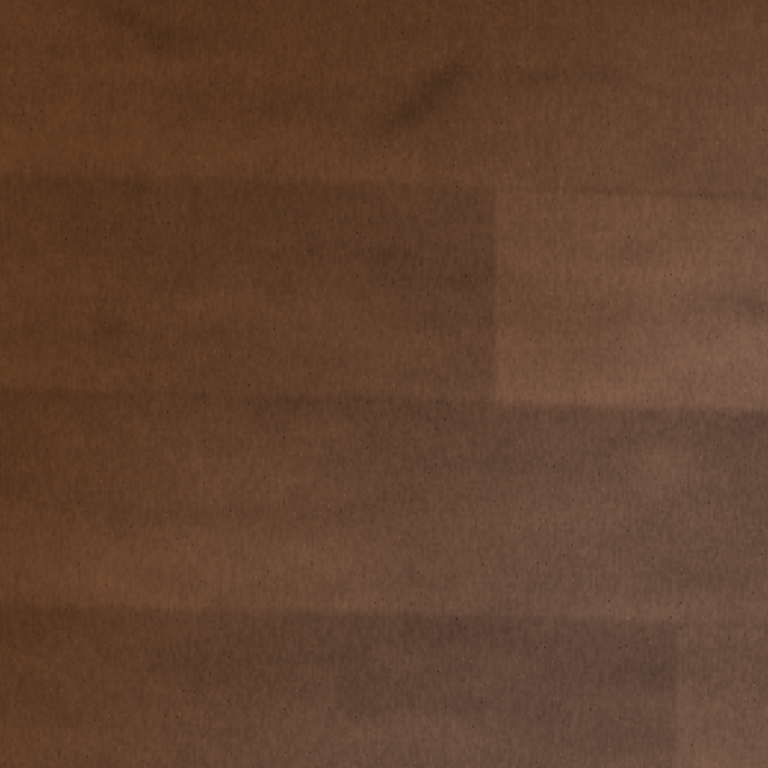
This texture is drawn by a WebGL 1 fragment shader. Its source:

```glsl
precision highp float;
// Dim brown wooden floor: wide, slightly tilted planks with soft joints.
// Plank tones, stretched noise grain, smudges and fine upright fibres are
// summed into one brightness, which scales a warm-to-greyish brown blend.
uniform vec2 u_resolution;

const vec3 WARM_BROWN = vec3(0.348, 0.214, 0.122);
const vec3 GREY_BROWN = vec3(0.405, 0.300, 0.242);
const float PLANK_HEIGHT = 0.28;

float hash(vec2 p) {
  vec3 q = fract(vec3(p.xyx) * 0.1031);
  q += dot(q, q.yzx + 33.33);
  return fract((q.x + q.y) * q.z);
}

float noise(vec2 p) {
  vec2 cell = floor(p);
  vec2 f = fract(p);
  f = f * f * (3.0 - 2.0 * f);
  float low = mix(hash(cell), hash(cell + vec2(1.0, 0.0)), f.x);
  float high = mix(hash(cell + vec2(0.0, 1.0)), hash(cell + 1.0), f.x);
  return mix(low, high, f.y);
}

// Layered noise centred on zero
float fbm(vec2 p) {
  float sum = 0.0;
  float amplitude = 0.5;
  for (int i = 0; i < 4; i++) {
    sum += amplitude * (noise(p) - 0.5);
    p = p * 2.03 + 17.3;
    amplitude *= 0.5;
  }
  return sum;
}

// Soft elliptical smudge, turned by an angle
float smudge(vec2 p, vec2 centre, vec2 radius, float angle) {
  vec2 d = p - centre;
  float c = cos(angle);
  float s = sin(angle);
  d = vec2(c * d.x + s * d.y, c * d.y - s * d.x) / radius;
  return exp(-dot(d, d));
}

// Brightness of one plank row: two boards meeting at a joint
float boardTone(float x, float joint, float leftTone, float rightTone) {
  return mix(leftTone, rightTone, smoothstep(joint - 0.006, joint + 0.006, x));
}

float plankTone(vec2 p) {
  float rows = (p.y - 0.025 * (p.x - 0.5) + 0.035) / PLANK_HEIGHT;
  rows += 0.012 * (noise(vec2(p.x * 9.0, 3.0)) - 0.5);
  float edge = 0.025;
  float tone = 0.005;
  tone = mix(tone, boardTone(p.x, 0.645, -0.02, 0.11),
             smoothstep(1.0 - edge, 1.0 + edge, rows));
  tone = mix(tone, 0.0, smoothstep(2.0 - edge, 2.0 + edge, rows));
  tone = mix(tone, boardTone(p.x, 0.88, -0.03, 0.07),
             smoothstep(3.0 - edge, 3.0 + edge, rows));
  // Each board lightens downwards, then drops softly at its lower edge
  float across = fract(rows);
  float ramp = across * (1.0 - smoothstep(0.95, 1.0, across));
  return tone + 0.10 * (ramp - 0.45);
}

// Sparse, short upright flecks; one candidate per grid cell
float flecks(vec2 p, float density, float share, float seed) {
  vec2 q = p * density;
  vec2 cell = floor(q);
  vec2 offset = vec2(hash(cell + seed), hash(cell + seed + 41.0));
  vec2 d = (fract(q) - 0.25 - 0.5 * offset) / vec2(0.15, 0.23);
  float present = step(1.0 - share, hash(cell + seed + 83.0));
  return present * hash(cell + seed + 7.0) * (1.0 - smoothstep(0.2, 1.0, length(d)));
}

float smudgeTone(vec2 p) {
  vec2 q = p + 0.05 * vec2(fbm(p * 9.0), fbm(p * 9.0 + 31.0));
  float dark = smudge(q, vec2(0.55, 0.14), vec2(0.075, 0.022), -0.65);
  dark += 0.35 * smudge(q, vec2(0.75, 0.11), vec2(0.22, 0.018), 0.0);
  dark += 0.8 * smudge(q, vec2(0.20, 0.04), vec2(0.085, 0.025), 0.5);
  dark += 0.9 * smudge(q, vec2(0.98, 0.39), vec2(0.045, 0.013), 0.1);
  dark += 0.5 * smudge(q, vec2(0.13, 0.425), vec2(0.05, 0.01), 0.0);
  dark += 0.5 * smudge(q, vec2(0.30, 0.68), vec2(0.25, 0.022), 0.0);
  float light = smudge(q, vec2(0.87, 0.605), vec2(0.045, 0.025), 0.4);
  light += 0.5 * smudge(q, vec2(0.84, 0.49), vec2(0.13, 0.035), -0.2);
  light += 0.5 * smudge(q, vec2(0.20, 0.77), vec2(0.13, 0.02), 0.05);
  return 0.14 * light - 0.17 * dark;
}

void main() {
  vec2 uv = gl_FragCoord.xy / u_resolution;
  vec2 p = vec2(uv.x, 1.0 - uv.y);

  // Broad clouds and long wavy grain along the boards
  float wave = 0.03 * fbm(vec2(p.x * 4.0, p.y * 5.0));
  float clouds = fbm(p * vec2(3.0, 7.0) + 5.0);
  float grain = fbm(vec2(p.x * 3.5, (p.y + wave) * 22.0) + 60.0);
  float blotches = fbm(p * 28.0 + 140.0);

  // Fine upright fibres, grit and flecks
  float fibres = noise(p * vec2(300.0, 85.0)) - 0.5;
  float grit = noise(p * vec2(260.0, 220.0) + 90.0) - 0.5;
  float specks = 0.25 * flecks(p, 95.0, 0.10, 11.0) - 0.32 * flecks(p, 85.0, 0.11, 29.0);

  float brightness = 1.01 + plankTone(p) + smudgeTone(p);
  brightness += 0.16 * clouds + 0.15 * grain + 0.09 * blotches;
  brightness += 0.095 * fibres + 0.115 * grit + specks;

  // Greyer and paler towards the lower right
  float sheen = 0.40 * p.x + 0.28 * p.y + 0.6 * p.x * p.y + 0.15 * clouds;
  vec3 wood = mix(WARM_BROWN, GREY_BROWN, smoothstep(0.0, 0.95, sheen));
  gl_FragColor = vec4(wood * brightness, 1.0);
}
```
